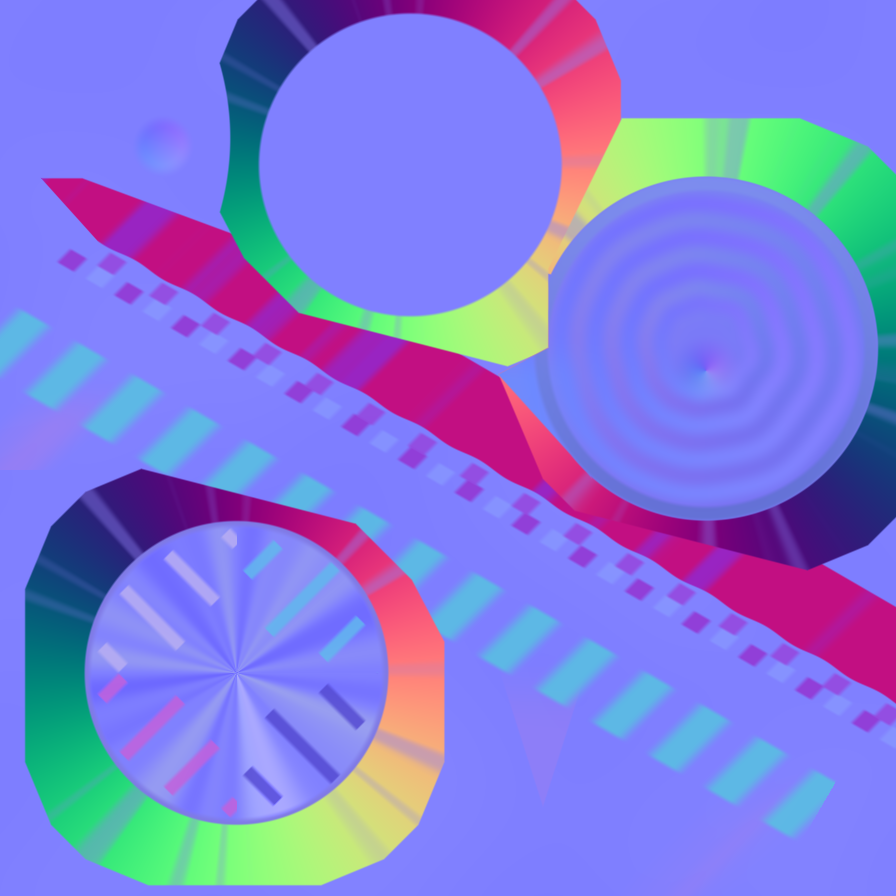
Reproduce this texture map procedurally as a Shadertoy shader.

```glsl
// Tangent-space normal map of machined parts: three faceted collars, a sloped
// red rail and rows of small notches. Slopes become colour by direction;
// faceted shells are support-function polygons, streaks are gradient noise.

const vec3 FLAT = vec3(0.5, 0.5, 1.0);

vec2 hashGradient(vec2 cell) {
    float a = 6.2832 * fract(sin(dot(cell, vec2(127.1, 311.7))) * 43758.5);
    return vec2(cos(a), sin(a));
}

float gradientNoise(vec2 p) {
    vec2 i = floor(p), f = fract(p), s = f * f * (3.0 - 2.0 * f), e = vec2(1, 0);
    float low = mix(dot(hashGradient(i), f), dot(hashGradient(i + e), f - e), s.x);
    float high = mix(dot(hashGradient(i + e.yx), f - e.yx),
                     dot(hashGradient(i + 1.0), f - 1.0), s.x);
    return mix(low, high, s.y);
}

float fill(float d) { return smoothstep(0.0013, -0.0013, d); }

vec3 slopeColor(vec2 dir) { return vec3(0.5 + 0.5 * vec2(dir.x, -dir.y), 0.48); }

// Sixteen-sided rounded square, trimmed on its upper right
float shell(vec2 p, float r) {
    float d = max(dot(p, vec2(0.248, 0.969)) - 0.845 * r, dot(p, vec2(0.707)) - 0.92 * r);
    d = max(d, dot(p, vec2(0.885, 0.465)) - 0.96 * r);
    for (int k = 0; k < 16; k++) {
        float a = float(k) * 0.3927;
        vec2 n = vec2(cos(a), sin(a)), w = pow(abs(n), vec2(1.5));
        d = max(d, dot(p, n) - r * pow(w.x + w.y, 0.667));
    }
    return d;
}

// Collar wall with thin radial reflections
vec3 collar(vec2 q, float facing) {
    vec2 dir = q / max(length(q), 0.001);
    float streak = smoothstep(0.12, 0.45, gradientNoise(dir * 8.0 + 3.7 * facing));
    return mix(slopeColor(dir * facing), vec3(0.55, 0.5, 0.95), 0.42 * streak);
}

// One sheared row of notches in rail coordinates
float notches(vec2 w, float start, float pitch, float row) {
    float s = w.x + 0.266 * (w.y - row) - start;
    float x = (fract(s / pitch + 0.5) - 0.5) * pitch;
    float soft = smoothstep(0.014, 0.007, abs(x)) * smoothstep(0.012, 0.008, abs(w.y - row));
    return soft * step(-0.5 * pitch, s);
}

// Spokes and a shallow cone inside the lower collar
vec3 spokedDisc(vec2 q) {
    vec2 side = vec2(q.x < 0.0 ? -1.0 : 1.0, q.y < 0.0 ? -1.0 : 1.0);
    vec2 dir = q / max(length(q), 0.001);
    vec3 col = FLAT + vec3(0.16, 0.2, -0.1) * gradientNoise(dir * 4.0 + 9.0);
    col += 0.2 * pow(max(dot(dir, vec2(0.31, -0.95)), 0.0), 70.0);
    float along = dot(abs(q), vec2(0.7071));
    float across = (q.x - side.x * side.y * q.y) * 0.7071;
    float shift = side.x < 0.0 ? -0.023 : -0.006;
    float center = shift + 0.0625 * round((across - shift) / 0.0625);
    float reach = 0.055 - 0.45 * abs(center);
    float rod = smoothstep(0.010, 0.004, abs(across - center)) * fill(abs(along - 0.11) - reach);
    vec3 upper = mix(vec3(0.72, 0.68, 0.95), vec3(0.38, 0.72, 0.93), step(0.0, q.x));
    vec3 lower = mix(vec3(0.76, 0.38, 0.86), vec3(0.33, 0.29, 0.82), step(0.0, q.x));
    return mix(col, q.y > 0.0 ? upper : lower, 0.85 * rod);
}

// Ripples around a small off-center cone
vec3 rippledDisc(vec2 q) {
    float r = length(q);
    vec2 dir = q / max(r, 0.001);
    float wave = sin(r * 165.0 + 1.2 * gradientNoise(dir * 2.0)) * smoothstep(0.02, 0.07, r);
    vec3 col = vec3(0.48, 0.48, 0.97) + vec3(0.035 * wave * vec2(dir.x, -dir.y), 0.025 * wave);
    vec2 tip = q + vec2(0.0, 0.025);
    vec2 tipDir = tip / max(length(tip), 0.001);
    col.rg += 0.1 * vec2(tipDir.x, -tipDir.y) * smoothstep(0.045, 0.005, length(tip));
    float leftGlow = smoothstep(-0.10, -0.22, q.x) * smoothstep(0.02, -0.04, q.y);
    col = mix(col, vec3(0.42, 0.56, 1.0), 0.8 * leftGlow);
    float rim = smoothstep(0.174, 0.180, r) * smoothstep(0.195, 0.188, r);
    return mix(col, vec3(0.43, 0.50, 0.87) + 0.06 * dir.y, 0.8 * rim);
}

void mainImage(out vec4 fragColor, in vec2 fragCoord) {
    vec2 p = fragCoord / iResolution.xy;
    float depth = 1.0 - p.y;
    float slant = p.x + depth;
    vec2 w = vec2(dot(vec2(p.x, depth), vec2(0.865, 0.502)),
                  dot(vec2(p.x, depth), vec2(-0.502, 0.865)));
    float streak = gradientNoise(vec2((p.x + depth) * 26.0, 0.37));

    // Flat ground, faint wedges and a small dimple
    vec3 col = FLAT + vec3(0.03, 0.03, 0.0) * gradientNoise(p * 4.0);
    float wedge = fill(abs(p.x - 0.606) - 0.32 * (p.y - 0.10)) * smoothstep(0.27, 0.18, p.y);
    float glint = smoothstep(0.07, 0.01, abs(slant - 1.75)) * smoothstep(0.85, 0.93, depth);
    glint += smoothstep(0.07, 0.01, abs(slant - 0.53)) * smoothstep(0.42, 0.48, depth) * step(depth, 0.525);
    col = mix(col, vec3(0.64, 0.49, 0.93), 0.4 * wedge + glint * (0.4 + 0.6 * streak));
    vec2 b = (p - vec2(0.182, 0.837)) / 0.036;
    col.rg += 0.13 * vec2(b.x, -b.y) * smoothstep(1.0, 0.5, length(b));

    // Cyan ramps and purple notches beside the rail
    float ramp = 0.5 + 0.5 * cos(6.2832 * (w.x + 0.266 * (w.y - 0.326) - 0.0547) / 0.0732);
    float lane = smoothstep(0.284, 0.290, w.y) * smoothstep(0.369, 0.362, w.y) * step(w.x, 1.245);
    col = mix(col, vec3(0.34, 0.76, 0.88), lane * smoothstep(0.1, 0.9, ramp) * 0.85);
    col = mix(col, vec3(0.54, 0.62, 1.0), 0.6 * notches(w, 0.252, 0.0732, 0.211));
    col = mix(col, vec3(0.58, 0.20, 0.82), 0.85 * notches(w, 0.2156, 0.0732, 0.211));
    col = mix(col, vec3(0.60, 0.24, 0.85), 0.75 * notches(w, 0.256, 0.0668, 0.192));

    // Red rail with a tapered left tip
    float rail = max(0.084 - w.y, w.y - 0.177 - 0.0015 * sin(w.x * 85.0));
    rail = max(rail, max(0.199 - depth, 0.165 + 0.37 * p.x - depth));
    rail = max(rail, depth - 0.148 - 1.11 * p.x);
    vec3 red = mix(vec3(0.76, 0.06, 0.51), vec3(0.60, 0.14, 0.76), smoothstep(0.0, 0.45, streak));
    col = mix(col, red, fill(rail));

    // Upper collar
    vec2 q = p - vec2(0.458, 0.816);
    float bite = 0.257 - 1.7 * pow(p.y - 0.846, 2.0) - p.x;
    col = mix(col, collar(q, 1.0), fill(max(shell(vec2(0.465, 0.816) - p, 0.228), bite)));
    col = mix(col, FLAT, smoothstep(0.171, 0.167, length(q)));

    // Right collar, notched where it meets the upper one
    q = p - vec2(0.788, 0.611);
    float clip = min(0.612 - p.x, dot(p - vec2(0.612, 0.612), vec2(-0.47, 0.88)));
    clip = max(clip, dot(p - vec2(0.609, 0.694), vec2(-0.9, 0.44)));
    clip = max(clip, dot(p - vec2(0.557, 0.581), vec2(-0.92, -0.39)));
    col = mix(col, collar(q, -1.0), fill(max(shell(vec2(0.788, 0.614) - p, 0.254), clip)));
    float spill = max(-dot(p - vec2(0.557, 0.581), vec2(0.742, 0.670)), max(p.x - 0.66, p.y - 0.694));
    col = mix(col, rippledDisc(q), fill(max(min(length(q) - 0.192, spill), clip)));

    // Lower collar
    q = p - vec2(0.264, 0.249);
    col = mix(col, collar(q, 1.0), fill(shell(p - vec2(0.262, 0.246), 0.234)));
    vec3 inside = mix(spokedDisc(q), vec3(0.50, 0.48, 0.90), smoothstep(0.160, 0.168, length(q)));
    col = mix(col, inside, smoothstep(0.171, 0.168, length(q)));

    fragColor = vec4(clamp(col, 0.0, 1.0), 1.0);
}
```
